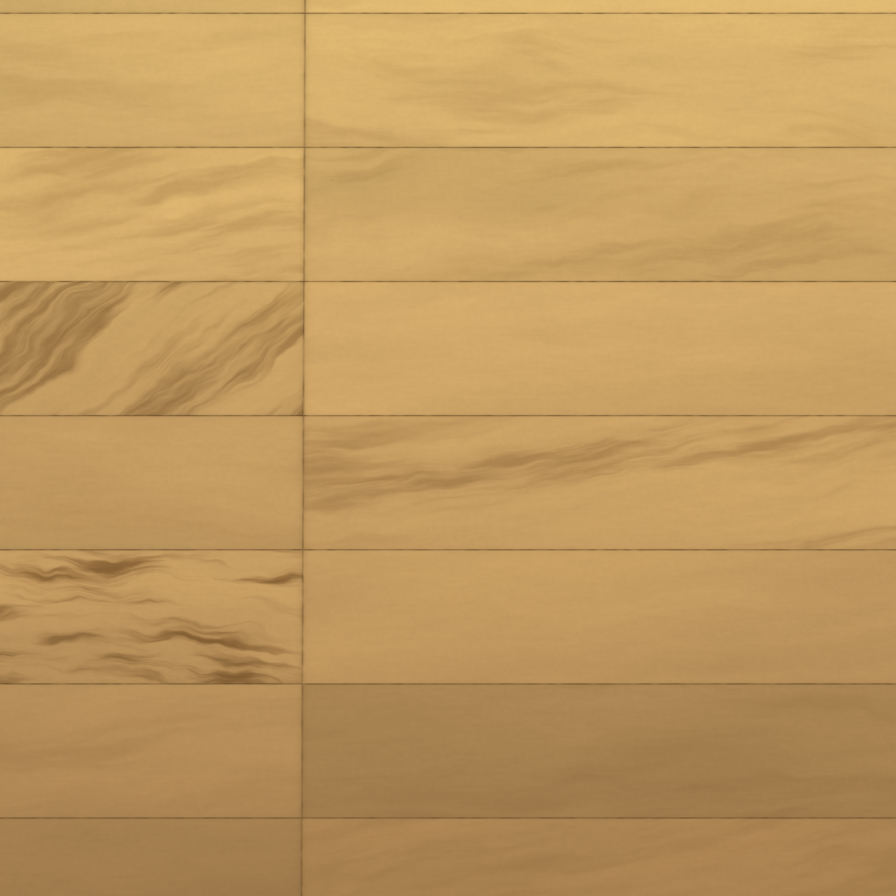
A Shadertoy shader for this texture:

```glsl
// Strip parquet: long planks in even rows, split by one upright joint.
// Each plank has its own tone, figure strength, grain slope and density;
// stretched noise gives the grain, and a vertical gradient gives the light.

const float ROW_HEIGHT = 0.1497;
const float FIRST_SEAM = 0.0870;
const vec3 WOOD_LOW = vec3(0.640, 0.490, 0.305);
const vec3 WOOD_MID = vec3(0.770, 0.613, 0.385);
const vec3 WOOD_HIGH = vec3(0.870, 0.720, 0.445);
const vec3 SEAM_COLOR = vec3(0.36, 0.26, 0.14);

// Planks from the bottom up: tone, figure strength, grain slope, density
const vec4 LEFT_PLANKS[8] = vec4[8](
    vec4(0.99, 0.08, 0.05, 1.0), vec4(1.02, 0.12, 0.12, 1.0),
    vec4(1.04, 0.80, -0.07, 1.8), vec4(0.99, 0.08, -0.05, 1.0),
    vec4(1.00, 0.56, 0.85, 1.5), vec4(1.04, 0.24, 0.17, 1.3),
    vec4(0.97, 0.12, 0.03, 1.0), vec4(0.96, 0.10, 0.02, 1.0));
const vec4 RIGHT_PLANKS[8] = vec4[8](
    vec4(1.04, 0.14, 0.18, 1.0), vec4(0.96, 0.12, 0.03, 1.0),
    vec4(1.03, 0.05, 0.05, 1.0), vec4(1.03, 0.38, 0.17, 1.0),
    vec4(1.04, 0.07, 0.02, 1.0), vec4(0.98, 0.18, 0.10, 1.3),
    vec4(1.00, 0.16, -0.03, 1.3), vec4(1.01, 0.14, -0.02, 1.0));

float hash(vec2 p) {
    vec3 q = fract(p.xyx * vec3(0.1031, 0.1030, 0.0973));
    q += dot(q, q.yzx + 33.33);
    return fract((q.x + q.y) * q.z);
}

float noise(vec2 p) {
    vec2 cell = floor(p);
    vec2 f = fract(p);
    f = f * f * (3.0 - 2.0 * f);
    float low = mix(hash(cell), hash(cell + vec2(1, 0)), f.x);
    float high = mix(hash(cell + vec2(0, 1)), hash(cell + vec2(1, 1)), f.x);
    return mix(low, high, f.y);
}

float fbm(vec2 p) {
    float sum = 0.0;
    float weight = 0.5;
    for (int i = 0; i < 4; i++) {
        sum += weight * noise(p);
        p = p * 2.03 + 17.1;
        weight *= 0.5;
    }
    return sum / 0.9375;
}

// Soft line coverage; all lengths are parts of the canvas
float line(float dist, float halfWidth, float pixel) {
    return 1.0 - smoothstep(halfWidth - pixel * 0.5, halfWidth + pixel, abs(dist));
}

vec3 lightGradient(float y) {
    vec3 lower = mix(WOOD_LOW, WOOD_MID, smoothstep(-0.1, 0.55, y));
    return mix(lower, WOOD_HIGH, smoothstep(0.45, 1.05, y));
}

// Brightness of the wood: broad clouds, dark figure, fine fibres and speckle
vec3 grain(vec2 uv, float figure, float slope, float density, float seed) {
    vec2 dir = normalize(vec2(1.0, slope));
    vec2 p = vec2(dot(uv, dir), dot(uv, vec2(-dir.y, dir.x)));
    p.y += 0.040 * (fbm(uv * vec2(7.0, 10.0) * density + seed) - 0.5);
    float cloud = fbm(p * vec2(2.5, 14.0) + seed * 1.7);
    float bands = fbm(p * vec2(4.0, 32.0) * density + seed * 2.3);
    float veins = fbm(p * vec2(14.0, 110.0) + seed * 3.1);
    float dark = smoothstep(0.40, 0.74, bands) * smoothstep(0.15, 0.80, veins) * 1.5;
    float fibre = noise(uv * vec2(60.0, 380.0) + seed) - 0.5;
    float speckle = noise(uv * 260.0 + seed) - 0.5;
    float base = 1.0 + 0.11 * (cloud - 0.5) + 0.030 * (veins - 0.5)
               + 0.014 * fibre + 0.016 * speckle;
    return base * (1.0 - figure * dark * vec3(0.28, 0.33, 0.40));
}

void mainImage(out vec4 fragColor, in vec2 fragCoord) {
    vec2 uv = fragCoord / iResolution.xy;
    vec2 pixel = 1.0 / iResolution.xy;

    // Plank layout
    float rowPos = (uv.y - FIRST_SEAM) / ROW_HEIGHT;
    int row = clamp(int(floor(rowPos)) + 1, 0, 7);
    float jointDist = uv.x - (0.3365 + 0.004 * uv.y);
    bool isLeft = jointDist < 0.0;
    vec4 plank = isLeft ? LEFT_PLANKS[row] : RIGHT_PLANKS[row];
    float seed = float(row) * 7.3 + (isLeft ? 3.0 : 61.0);

    // Wood under uneven light
    vec3 color = lightGradient(uv.y) * plank.x;
    color *= grain(uv, plank.y, plank.z, plank.w, seed);
    color *= 1.0 - 0.04 * smoothstep(0.5, 1.1, length(uv - vec2(0.55, 0.6)));

    // Thin row seams and a softer, worn upright joint
    float seamDist = (fract(rowPos + 0.5) - 0.5) * ROW_HEIGHT;
    float wear = mix(0.45, 1.0, noise(uv * 130.0));
    float seam = line(seamDist, 0.0005, pixel.y) * 0.56 * wear;
    float joint = line(jointDist, 0.0008, pixel.x) * 0.24 * wear;
    float halo = 0.10 * exp(-abs(seamDist) / 0.0018)
               + 0.28 * exp(-abs(jointDist) / 0.0028) * wear;
    color = mix(color, SEAM_COLOR, clamp(max(seam, joint) + halo, 0.0, 0.75));

    fragColor = vec4(color, 1.0);
}
```
